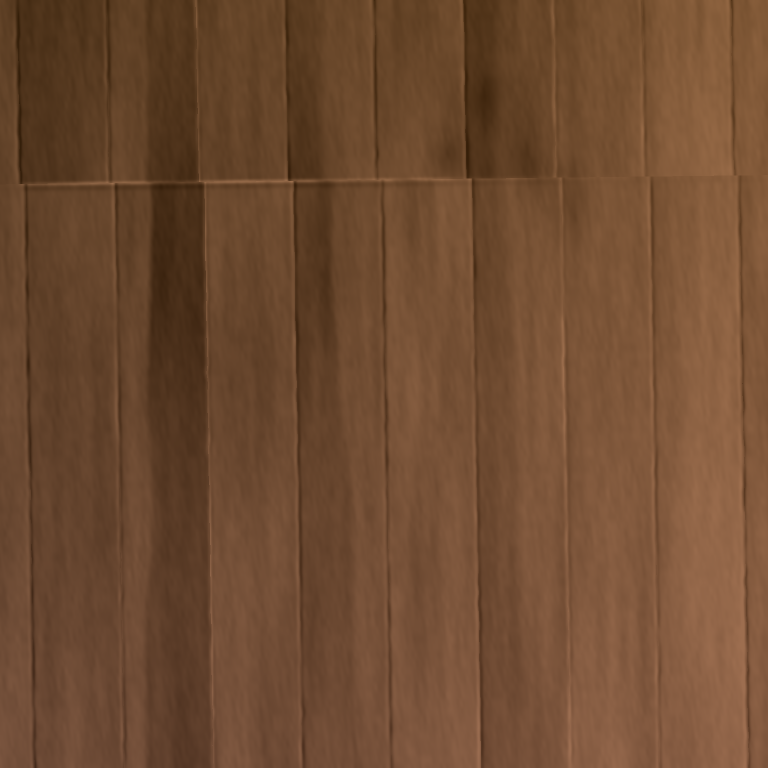
Reproduce this texture procedurally as a WebGL 1 fragment shader.

```glsl
precision highp float;
uniform vec2 u_resolution;

#define PLANK_WIDTH 0.1162
#define FIRST_SEAM 0.0456
#define LEAN 0.016
#define ROW_SHIFT 0.007
#define JOINT_Y 0.76
#define SEAM_WIDTH 0.0026
#define SEAM_DARK 0.5
#define SEAM_LIGHT 0.34
#define GRAIN 0.19
#define PLANK_VARIATION 0.16
#define DARK_WOOD vec3(0.31, 0.197, 0.11)
#define LIGHT_WOOD vec3(0.56, 0.393, 0.274)

float hash(vec2 p) {
  vec3 q = fract(p.xyx * 0.1031);
  q += dot(q, q.yzx + 33.33);
  return fract((q.x + q.y) * q.z);
}

float noise(vec2 p) {
  vec2 i = floor(p), f = fract(p);
  f = f * f * (3.0 - 2.0 * f);
  return mix(mix(hash(i), hash(i + vec2(1.0, 0.0)), f.x),
             mix(hash(i + vec2(0.0, 1.0)), hash(i + vec2(1.0, 1.0)), f.x), f.y);
}

float bell(float x) {
  return exp(-x * x);
}

// Dark heartwood strip along one side of every second plank
float heartwood(float plank, float across, float y) {
  float side = plank < 2.0 ? 1.0 - across : across;
  float width = 0.7 - 0.06 * plank + 0.2 * (0.5 - y);
  width += 0.12 * (noise(vec2(plank * 7.0, y * 6.0)) - 0.5);
  float softness = 0.03 + 0.02 * plank;
  float strip = 1.0 - smoothstep(width - softness, width + softness, side);
  float strength = (0.44 - 0.035 * plank) * (0.7 + 0.65 * bell((y - 0.63) / 0.17));
  return strip * strength * mod(plank, 2.0) * step(0.0, plank);
}

// Soft knots scattered around the joint
float knots(float u, float y) {
  float sum = 0.0;
  for (int i = 0; i < 4; i++) {
    float n = float(i);
    vec2 center = vec2(4.79 + 0.45 * n, 0.8 + 0.07 * sin(1.7 * n));
    vec2 size = vec2(0.12 + 0.08 * hash(vec2(n, 4.0)), 0.02 + 0.012 * n);
    sum += 0.26 * bell(length((vec2(u, y) - center) / size));
  }
  return sum;
}

vec3 wood(vec2 p) {
  // Plank layout
  float jointDist = p.y - JOINT_Y - 0.012 * p.x;
  float row = step(0.0, jointDist);
  float wobble = 0.0016 * (noise(vec2(p.x * 9.0, p.y * 70.0)) - 0.5);
  float u = (p.x - FIRST_SEAM + LEAN * p.y + ROW_SHIFT * row + wobble) / PLANK_WIDTH;
  float plank = floor(u);
  float across = fract(u);

  // Broad light and plank tones
  float tone = mix(mix(0.54, 0.78, p.x), mix(0.22, 0.66, p.x), p.y);
  tone += PLANK_VARIATION * (hash(vec2(plank + 11.0, row * 5.0 + 2.0)) - 0.5);
  tone += 0.2 * bell((plank - 7.0) / 0.6);
  tone -= 0.19 * row * (1.0 - step(0.5, mod(plank, 5.0)));
  tone -= heartwood(plank, across, p.y) + knots(u, p.y);

  // Grain, from wide smears to fine fibres
  vec2 g = vec2(p.x + LEAN * p.y, p.y) + vec2(plank * 3.7 + 50.0, row * 9.0);
  tone += 1.35 * GRAIN * (noise(g * vec2(20.0, 4.0)) - 0.5);
  tone += GRAIN * (noise(g * vec2(75.0, 6.0)) - 0.5);
  tone += 0.65 * GRAIN * (noise(vec2(g.x * 170.0 + g.y * 15.0, g.y * 36.0)) - 0.5);
  tone += 0.5 * GRAIN * (noise(vec2(g.x * 240.0 + g.y * 30.0, g.y * 95.0)) - 0.5);

  // Seams: dark gaps trade places with lit edges from plank to plank
  float seam = floor(u + 0.5);
  float d = (fract(u + 0.5) - 0.5) * PLANK_WIDTH;
  float depth = 0.5 + 0.5 * cos(seam * 1.5708);
  float wear = 0.45 + 0.9 * noise(vec2(seam * 5.0 + 30.0, p.y * 40.0));
  float gap = d - 0.0035 * (1.0 - depth);
  float edge = d + mix(0.0005, 0.0045, depth);
  tone -= SEAM_DARK * (0.3 + 0.7 * depth) * wear * bell(gap / SEAM_WIDTH);
  tone += SEAM_LIGHT * (1.0 - 0.55 * depth) * wear * bell(edge / SEAM_WIDTH);

  // End joint, fading to the right
  float reach = smoothstep(0.02, 0.04, p.x) * (1.0 - smoothstep(0.35, 0.83, p.x));
  float chips = 0.45 + 0.9 * noise(vec2(p.x * 40.0, 3.0));
  tone += 0.55 * reach * chips * bell(jointDist / 0.0026);
  tone -= 0.16 * (0.2 + reach) * bell((jointDist + 0.006) / 0.004);

  // Warm yellow above, rosier below, orange to the right
  vec3 color = mix(DARK_WOOD, LIGHT_WOOD, clamp(tone, -0.4, 1.2));
  color += vec3(0.0, -0.004, 0.03) * (0.5 - p.y);
  return color + vec3(0.012, 0.0, -0.012) * (p.x - 0.5);
}

void main() {
  // Four samples per pixel smooth the plank edges
  vec3 sum = vec3(0.0);
  for (int i = 0; i < 4; i++) {
    float n = float(i);
    vec2 offset = vec2(mod(n, 2.0), floor(n / 2.0)) * 0.5 - 0.25;
    sum += wood((gl_FragCoord.xy + offset) / u_resolution);
  }
  gl_FragColor = vec4(sum / 4.0, 1.0);
}
```
